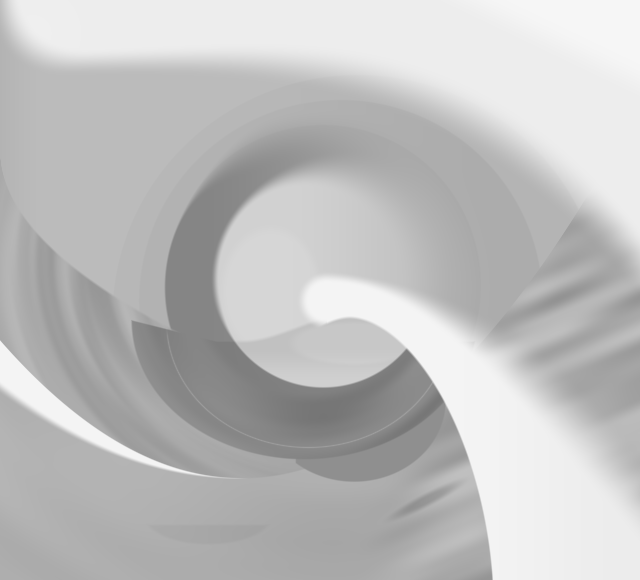
Write a WebGL 1 fragment shader that draws this background.

```glsl
precision highp float;
// Draws a smooth grey glass whirl with white ribbons and dark reflections.
uniform vec2 u_resolution;

#define WIDTH 7.68
#define EYE vec2(3.88, 3.35)
#define EYE_RADIUS 1.30
#define BASE_GREY 0.735
#define RIBBON_WHITE 0.955
#define SHADOW_GREY 0.50
#define STREAK_CONTRAST 0.17
#define AA 0.012

float hash(vec2 p) {
  return fract(sin(dot(p, vec2(127.1, 311.7))) * 43758.5);
}

float noise(vec2 p) {
  vec2 i = floor(p), f = fract(p);
  f = f * f * (3.0 - 2.0 * f);
  return mix(mix(hash(i), hash(i + vec2(1, 0)), f.x),
             mix(hash(i + vec2(0, 1)), hash(i + vec2(1, 1)), f.x), f.y);
}

float ellipse(vec2 p, vec2 center, vec2 radii) {
  return (length((p - center) / radii) - 1.0) * min(radii.x, radii.y);
}

// Coverage of the negative side of a distance, with a soft edge.
float cover(float d, float soft) {
  return 1.0 - smoothstep(-soft, soft, d);
}

float smoothMax(float a, float b, float k) {
  float h = max(k - abs(a - b), 0.0) / k;
  return max(a, b) + h * h * k * 0.25;
}

// Bands that curl around the eye, each darker than the one outside it.
float curlingBands(vec2 p) {
  float grey = BASE_GREY - 0.05 * cover(p.x - 0.1, 0.5);
  for (int i = 0; i < 3; i++) {
    float t = float(i);
    vec2 center = vec2(4.30 - 0.21 * t, 3.80 - 0.19 * t);
    vec2 radii = vec2(2.95 - 0.53 * t, 2.90 - 0.49 * t);
    float d = ellipse(p, center, radii);
    grey -= cover(d, AA) * (0.018 + 0.012 * smoothstep(3.0, 6.0, p.x));
  }
  float ringSoft = mix(0.015, 0.3, smoothstep(2.1, 3.3, p.x));
  float ring = cover(ellipse(p, vec2(3.88, 3.45), vec2(1.90, 1.86)), ringSoft);
  return mix(grey, mix(0.52, 0.68, smoothstep(2.3, 5.3, p.x)), ring);
}

// Streaked reflections on the left and the lower body.
float reflections(vec2 p, float grey) {
  vec2 q = p - vec2(4.0, 3.0);
  float r = length(q * vec2(1.0, 1.15));
  float angle = atan(q.x, q.y);
  float streak = noise(vec2(r * 4.5 - angle, angle * 1.3)) * 0.65
               + noise(vec2(r * 13.0 - angle * 2.0, angle * 1.7)) * 0.35;
  float horizon = 1.8 + 1.5 * sqrt(max(p.x, 0.0));
  float wall = 0.645 + STREAK_CONTRAST * (streak - 0.5);
  grey = mix(grey, wall, cover(horizon - p.y, 0.025));

  float rim = 5.74 - 0.197 * (p.x - 2.9) * (p.x - 2.9);
  float body = 0.70 - 0.035 * smoothstep(5.2, 7.0, p.y);
  body += 0.05 * (noise(vec2(r * 2.5, angle * 1.5)) - 0.5);
  float fold = ellipse(p, vec2(2.5, 6.2), vec2(0.75, 0.33));
  body -= 0.025 * cover(max(fold, 6.3 - p.y), 0.02);
  float slant = p.y + 0.42 * p.x;
  float ripples = noise(vec2(slant * 5.0, p.x * 0.9)) - 0.45;
  body += smoothstep(4.2, 5.2, p.x) * (0.2 * ripples - 0.03);
  vec2 skewed = vec2(p.x, p.y + 0.5 * (p.x - 5.12));
  body -= 0.12 * cover(ellipse(skewed, vec2(5.12, 6.0), vec2(0.36, 0.07)), 0.04);
  return mix(grey, body, cover(rim - p.y, AA));
}

// Dark crescents cupped beneath the eye.
float crescents(vec2 p, float grey) {
  float lower = ellipse(p, vec2(4.25, 4.80), vec2(1.10, 0.98));
  grey = mix(grey, 0.56, cover(max(lower, 3.55 - p.x), AA));
  float top = min(3.85 + 0.25 * (p.x - 1.6), 4.1);
  float bowl = max(ellipse(p, vec2(3.65, 3.85), vec2(2.07, 1.66)), top - p.y);
  vec2 q = p - EYE;
  float sheen = noise(vec2(length(q) * 6.0 + q.x * 0.7, q.x * 0.8)) - 0.4;
  grey = mix(grey, SHADOW_GREY + 0.11 * sheen, cover(bowl, AA));
  float glint = abs(ellipse(p, vec2(3.70, 3.87), vec2(1.70, 1.50)));
  return grey + 0.16 * cover(glint, 0.018) * cover(4.0 - p.y, 0.1);
}

// Pale eye with a lighter lobe and a reflecting floor.
float eye(vec2 p, float grey) {
  float soft = mix(0.05, 0.42, smoothstep(2.7, 5.2, p.x));
  soft = mix(soft, 0.015, smoothstep(3.6, 4.2, p.y));
  float shade = 0.82 - 0.07 * smoothstep(3.4, 5.4, p.x);
  shade += 0.018 * cover(ellipse(p, vec2(3.25, 3.5), vec2(0.58, 0.75)), 0.06);
  float floorLine = 4.1 - 0.32 * smoothstep(2.9, 4.2, p.x);
  float bowl = 0.755 + 0.06 * smoothstep(4.15, 4.6, p.y);
  bowl += 0.025 * cover(ellipse(p, vec2(4.25, 4.12), vec2(0.75, 0.25)), 0.03);
  shade = mix(shade, bowl, cover(floorLine - p.y, 0.03));
  return mix(grey, shade, cover(length(p - EYE) - EYE_RADIUS, soft));
}

// White tail, lower left sliver and broad upper band.
float ribbons(vec2 p, float grey) {
  float u = p.x / WIDTH, v = u - 0.5;
  float crest = WIDTH * (0.432 + v * v * (1.706 - 0.62 * v));
  float soft = mix(0.07, 0.55, smoothstep(4.2, 7.2, p.x));
  float tail = max(cover(crest - p.y, soft) * step(3.92, p.x),
                   cover(length(p - vec2(3.92, 3.61)) - 0.29, 0.07));
  vec2 s = abs(p - vec2(4.20, 7.20)) / vec2(1.72, 3.39);
  float hollow = pow(pow(s.x, 1.8) + pow(s.y, 1.8), 1.0 / 1.8) - 1.0;
  tail *= max(cover(-hollow, 0.007), step(7.2, p.y) * step(5.92, p.x));
  grey = mix(grey, RIBBON_WHITE - 0.03 * smoothstep(5.5, 7.6, p.x), tail);

  float x2 = (p.x - 2.9) * (p.x - 2.9);
  float sliver = cover(5.74 - 0.197 * x2 - p.y, AA)
               * cover(p.y - 5.74 + 0.13 * x2, 0.015 + 0.008 * x2);
  grey = mix(grey, RIBBON_WHITE, sliver * cover(p.x - 2.9, 0.1));

  float w = u - 0.3;
  float edge = WIDTH * (0.094 + w * w * (0.204 + 0.63 * w));
  float band = smoothMax(p.y - edge, 0.06 - p.x, 0.9);
  float bandSoft = mix(0.16, 0.42, smoothstep(1.0, 7.0, p.x));
  float white = 0.928 + 0.035 * cover(p.y - 0.48 * (p.x - 5.6), 0.25);
  white += 0.02 * cover(length(p - vec2(0.4, 0.4)), 1.2);
  return mix(grey, white, cover(band, bandSoft));
}

void main() {
  // Measured from the top left, in units that span the canvas width.
  vec2 p = vec2(gl_FragCoord.x, u_resolution.y - gl_FragCoord.y);
  p *= WIDTH / u_resolution.x;
  float grey = curlingBands(p);
  grey = reflections(p, grey);
  grey = crescents(p, grey);
  grey = eye(p, grey);
  grey = ribbons(p, grey);
  gl_FragColor = vec4(vec3(grey), 1.0);
}
```
